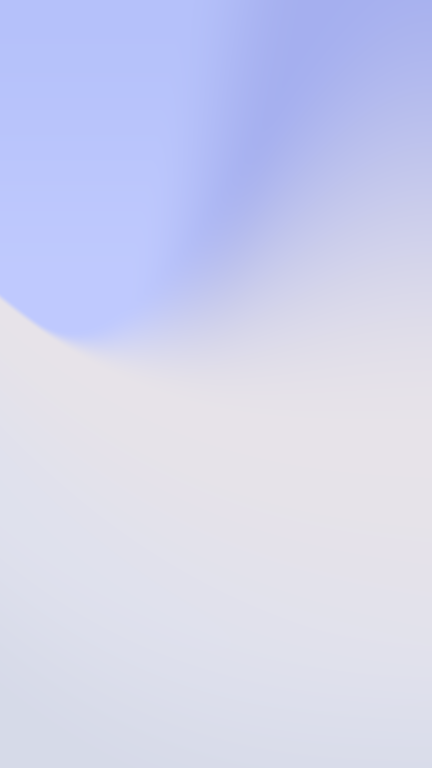
Reproduce this background procedurally as a WebGL 1 fragment shader.

```glsl
precision highp float;

uniform vec2 u_resolution;

// Blue fold colours
const vec3 SKY_TOP = vec3(0.71, 0.757, 0.98);
const vec3 SKY_LOW = vec3(0.75, 0.79, 0.995);
const vec3 SHADE = vec3(0.648, 0.688, 0.937);

// Pale ground colours
const vec3 CREAM = vec3(0.905, 0.89, 0.912);
const vec3 MIST = vec3(0.876, 0.882, 0.93);
const vec3 FLOOR_TINT = vec3(0.838, 0.853, 0.91);

// Crest curve: height at the right, rise to the left, bend
const float CREST_BASE = 0.43;
const float CREST_RISE = 0.178;
const float CREST_BEND = 2.6;

// Softness of the fold: crisp at the left, wide at the right
const float BLUR_MIN = 0.01;
const float BLUR_GROWTH = 0.56;
const float BLUR_START = 0.08;
const float BLUR_STRETCH = 1.15;

// Diagonal shaded band
const float BAND_SLANT = 0.35;
const float BAND_START = 0.42;
const float BAND_END = 0.70;

float crestHeight(float x) {
  return CREST_BASE + CREST_RISE * pow(max(1.0 - x, 0.0), CREST_BEND);
}

float foldSoftness(float x) {
  return BLUR_MIN + BLUR_GROWTH * smoothstep(BLUR_START, 1.0, x);
}

vec3 foldColor(vec2 uv) {
  vec3 sky = mix(SKY_LOW, SKY_TOP, smoothstep(0.6, 1.0, uv.y));
  float slant = uv.x + BAND_SLANT * (1.0 - uv.y);
  return mix(sky, SHADE, smoothstep(BAND_START, BAND_END, slant));
}

vec3 groundColor(float depth, float x) {
  vec3 color = mix(CREAM, MIST, smoothstep(0.0, 0.25 + 0.2 * x, depth));
  return mix(color, FLOOR_TINT, smoothstep(0.25, 0.55, depth));
}

void main() {
  vec2 uv = gl_FragCoord.xy / u_resolution;
  float height = uv.y - crestHeight(uv.x);

  // Blend the blue fold over the pale ground
  float lift = height / foldSoftness(uv.x);
  float cover = smoothstep(0.0, BLUR_STRETCH, lift);
  vec3 color = mix(groundColor(-height, uv.x), foldColor(uv), cover);

  gl_FragColor = vec4(color, 1.0);
}
```
